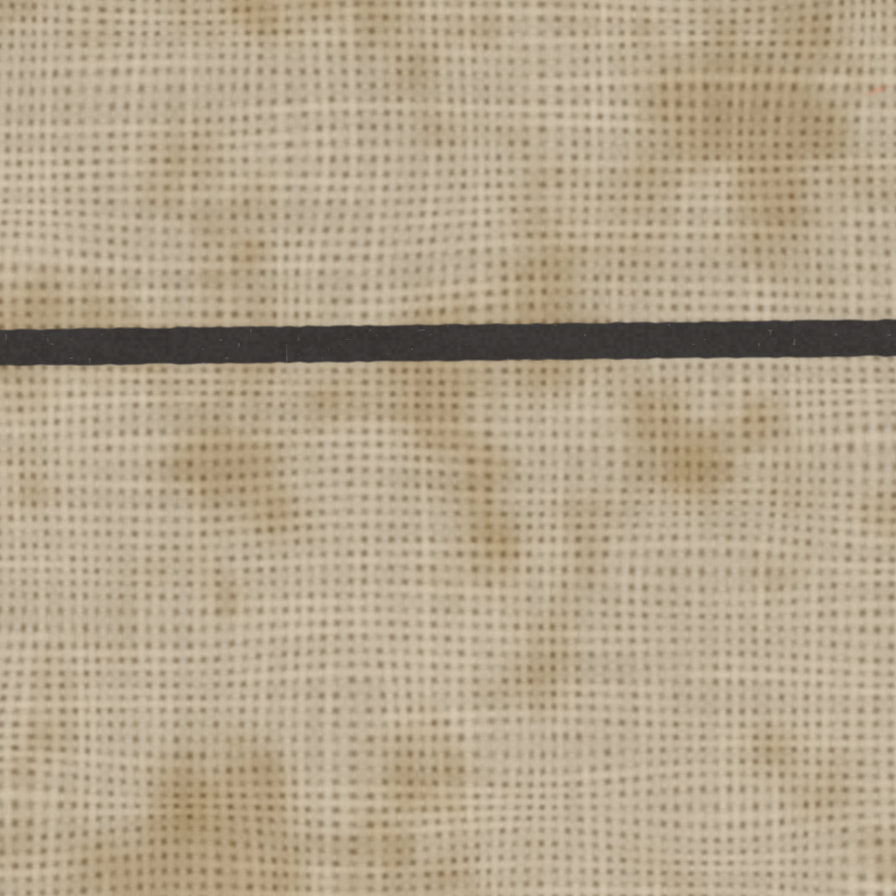
This texture is drawn by a Shadertoy shader. Its source:

```glsl
// Aged linen in plain weave, crossed by one dark, slightly tilted band.
// Threads are cosine profiles with per-thread tone and drift; value noise
// and soft spots stain the cloth, and fine grain and lint finish the band.

const vec2  THREADS      = vec2(67.0, 65.0);   // threads across and up
const float THREAD_DRIFT = 0.55;               // wander, in thread widths
const float HOLE_DEPTH   = 0.155;
const float THREAD_TONE  = 0.045;
const vec3  LINEN        = vec3(0.763, 0.709, 0.617);
const vec3  HOLE_TINT    = vec3(0.94, 1.0, 1.04);
const vec3  STAIN_LOSS   = vec3(0.075, 0.105, 0.150);
const vec3  BAND_COLOR   = vec3(0.232, 0.219, 0.213);
const float BAND_LEFT    = 0.6120;             // centre height at x = 0
const float BAND_RISE    = 0.0110;
const float BAND_HALF    = 0.0202;
const float EDGE_SOFT    = 0.0018;

// Spots: centre x, centre y, radius
const int  SPOT_COUNT = 14;
const vec3 SPOTS[SPOT_COUNT] = vec3[](
    vec3(0.465, 0.923, 0.030), vec3(0.271, 0.719, 0.019),
    vec3(0.378, 0.565, 0.024), vec3(0.320, 0.418, 0.026),
    vec3(0.775, 0.478, 0.027), vec3(0.255, 0.335, 0.020),
    vec3(0.038, 0.450, 0.018), vec3(0.853, 0.166, 0.024),
    vec3(0.455, 0.118, 0.022), vec3(0.550, 0.398, 0.028),
    vec3(0.990, 0.425, 0.022), vec3(0.205, 0.820, 0.036),
    vec3(0.285, 0.992, 0.026), vec3(0.215, 0.103, 0.032));

// Integer hash, 0 to 1
float hash(vec2 cell) {
    uvec2 q = uvec2(ivec2(cell)) * uvec2(1597334673u, 3812015801u);
    uint n = (q.x ^ q.y) * 1597334673u;
    n = (n ^ (n >> 15)) * 2246822519u;
    n ^= n >> 13;
    return float(n >> 8) / 16777216.0;
}

float noise(vec2 p) {
    vec2 cell = floor(p), f = fract(p);
    f = f * f * (3.0 - 2.0 * f);
    return mix(mix(hash(cell), hash(cell + vec2(1, 0)), f.x),
               mix(hash(cell + vec2(0, 1)), hash(cell + vec2(1, 1)), f.x), f.y);
}

float fbm(vec2 p) {
    float sum = 0.0, amp = 0.5;
    for (int i = 0; i < 4; i++) {
        sum += amp * noise(p);
        p = p * 2.03 + 17.0;
        amp *= 0.5;
    }
    return sum / 0.9375;
}

// Brightness offset in x, hole darkness in y
vec2 weave(vec2 uv) {
    vec2 drift = vec2(noise(uv * vec2(14.0, 6.0) + 3.0),
                      noise(uv * vec2(5.0, 15.0) + 41.0)) - 0.5;
    vec2 p = uv * THREADS + drift * THREAD_DRIFT * 2.0;
    vec2 id = floor(p + 0.5);
    vec2 profile = 0.5 + 0.5 * cos(6.28318 * p);
    vec2 gap = 1.0 - profile;

    // Each thread varies slowly along its own length
    float warp = noise(vec2(id.x * 7.0, uv.y * 9.0)) - 0.5;
    float weft = noise(vec2(uv.x * 6.0 + 90.0, id.y * 5.0)) - 0.5;
    float over = mod(id.x + id.y, 2.0) * 2.0 - 1.0;
    float tone = THREAD_TONE * (warp * profile.x + 1.3 * weft * profile.y);
    tone += 0.010 * over * (profile.x - profile.y);
    tone -= 0.016 * (gap.x + gap.y - 1.0);

    float size = 0.5 + 0.8 * hash(floor(p) + 200.0);
    return vec2(tone, pow(gap.x * gap.y, 1.35) * size);
}

float stains(vec2 uv) {
    float amount = 0.75 * smoothstep(0.46, 0.82, fbm(uv * 8.0 + 6.0));
    vec2 wobble = (vec2(fbm(uv * 25.0), fbm(uv * 25.0 + 70.0)) - 0.5) * 0.03;
    for (int i = 0; i < SPOT_COUNT; i++) {
        vec2 d = (uv + wobble - SPOTS[i].xy) / SPOTS[i].z;
        amount += 0.55 * exp(-dot(d, d));
    }
    return min(amount, 1.1);
}

vec3 linen(vec2 uv) {
    vec2 cloth = weave(uv);
    vec3 color = LINEN + cloth.x - HOLE_DEPTH * cloth.y * HOLE_TINT;
    color += 0.045 * (fbm(uv * 4.5 + 30.0) - 0.5);
    color -= STAIN_LOSS * stains(uv);
    color += 0.028 * (noise(uv * 260.0) - 0.5);
    // Faint pink fibre near the upper right edge
    vec2 d = uv - vec2(0.981, 0.900);
    d.y -= d.x * 0.35;
    return color + vec3(0.08, -0.04, -0.04) * exp(-dot(d * d, vec2(9e3, 1.2e5)));
}

vec3 band(vec2 uv) {
    float grain = noise(uv * 230.0 + 11.0) - 0.5;
    float lint = smoothstep(0.90, 1.0, noise(uv * vec2(150.0, 190.0) + 53.0));
    return BAND_COLOR + 0.035 * grain + 0.10 * lint
         + 0.025 * (fbm(uv * vec2(12.0, 40.0)) - 0.5);
}

void mainImage(out vec4 fragColor, in vec2 fragCoord) {
    vec2 uv = fragCoord / iResolution.xy;
    float ragged = 0.0016 * (noise(vec2(uv.x * 90.0, 8.0)) - 0.5);
    float edge = abs(uv.y - BAND_LEFT - BAND_RISE * uv.x) - BAND_HALF + ragged;
    float soft = max(EDGE_SOFT, 0.75 / iResolution.y);
    vec3 cloth = linen(uv) * (1.0 - 0.07 * exp(-max(edge, 0.0) * 280.0));
    vec3 color = mix(band(uv), cloth, smoothstep(-soft, soft, edge));
    fragColor = vec4(clamp(color, 0.0, 1.0), 1.0);
}
```
